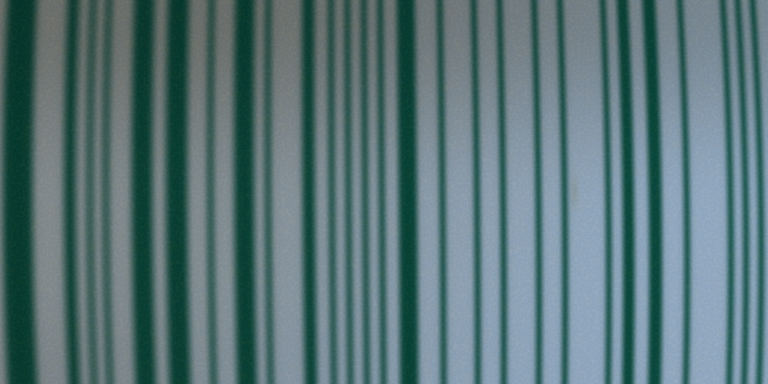
Reproduce this pattern procedurally as a Shadertoy shader.

```glsl
// Irregular vertical green stripes, bold and thin, on softly lit grey-blue paper.
// Each stripe is a soft box profile; a slight barrel bend, uneven light
// and cellular grain finish the surface. Stripe units: hundredths of the width.

// Bold stripes: centre, width
const vec2 BOLD[9] = vec2[9](
    vec2(2.3, 3.9), vec2(9.1, 1.5), vec2(18.5, 2.7),
    vec2(23.0, 2.8), vec2(31.8, 2.6), vec2(40.2, 1.6),
    vec2(53.1, 2.4), vec2(81.8, 1.5), vec2(85.3, 1.7));

// Centres of the unevenly spaced thin stripes
const float THIN[11] = float[11](
    11.7, 13.8, 27.4, 34.9, 57.6, 62.1, 65.5, 70.1, 73.5, 79.2, 89.4);

vec2 hash2(vec2 p) {
    vec3 q = fract(p.xyx * vec3(0.1031, 0.103, 0.0973));
    q += dot(q, q.yzx + 33.33);
    return fract((q.xx + q.yz) * q.zy);
}

// Distance to the nearest scattered cell point
float cellNoise(vec2 p) {
    vec2 cell = floor(p);
    float nearest = 2.0;
    for (int j = -1; j <= 1; j++)
        for (int i = -1; i <= 1; i++) {
            vec2 c = cell + vec2(i, j);
            nearest = min(nearest, length(c + hash2(c) - p));
        }
    return nearest;
}

// Blurred box, with a faint wider halo of ink
float stripe(float x, float centre, float width, float blur) {
    float d = 0.5 * width - abs(x - centre);
    float far = 0.5 * width + abs(x - centre);
    float core = smoothstep(-blur, blur, d) + smoothstep(-blur, blur, far) - 1.0;
    float wide = 2.2 * blur;
    float halo = smoothstep(-wide, wide, d) + smoothstep(-wide, wide, far) - 1.0;
    return mix(core, halo, 0.2);
}

float inkCoverage(float x, float blur) {
    float ink = 0.0;
    for (int i = 0; i < 9; i++) ink += stripe(x, BOLD[i].x, BOLD[i].y, blur);
    for (int i = 0; i < 11; i++) ink += stripe(x, THIN[i], 0.75, blur);
    // Evenly spaced runs of thin stripes
    for (int i = 0; i < 4; i++) ink += stripe(x, 43.2 + 2.17 * float(i), 0.75, blur);
    for (int i = 0; i < 3; i++) ink += stripe(x, 95.1 + 1.97 * float(i), 0.75, blur);
    return clamp(ink, 0.0, 1.0);
}

void mainImage(out vec4 fragColor, in vec2 fragCoord) {
    vec2 uv = fragCoord / iResolution.xy;
    float y = 2.0 * uv.y - 1.0;

    // Barrel bend, with a lean that grows to the right
    float x = 100.0 * uv.x;
    x += (x - 50.0) * 0.013 * y * y + 0.45 * uv.x * y;

    // Sharper focus to the right
    float blur = max(mix(0.85, 0.55, smoothstep(0.1, 0.75, uv.x)), 75.0 / iResolution.x);
    float ink = inkCoverage(x, blur);

    // Warm dim light at the upper left, cool bright light at the lower right
    vec3 paper = mix(vec3(0.51, 0.54, 0.55), vec3(0.57, 0.66, 0.75),
                     smoothstep(0.1, 0.95, uv.x - 0.15 * y));
    paper *= mix(vec3(1.0), vec3(0.83, 0.81, 0.77), smoothstep(0.45, 1.0, uv.y));
    paper *= 1.0 - 0.05 * smoothstep(0.3, 0.0, uv.y) * (1.0 - uv.x);
    vec3 green = mix(vec3(0.03, 0.23, 0.18), vec3(0.03, 0.28, 0.23), uv.x);
    green *= 1.0 - 0.1 * smoothstep(0.5, 1.0, uv.y);

    // Small faint stain on the paper
    vec2 stain = (uv - vec2(0.748, 0.5)) / vec2(0.005, 0.04);
    paper -= vec3(0.02, 0.04, 0.09) * exp(-dot(stain, stain));

    vec3 colour = mix(paper, green, ink);

    // Fine grain plus broader tinted mottling
    vec2 grainPos = uv * vec2(2.0, 1.0);
    float grain = cellNoise(grainPos * 130.0) - 0.45;
    float mottle = cellNoise(grainPos * 45.0 + 17.0) - 0.45;
    colour += 0.035 * grain + 0.018 * mottle * vec3(1.0, 0.2, -0.8);

    fragColor = vec4(clamp(colour, 0.0, 1.0), 1.0);
}
```
